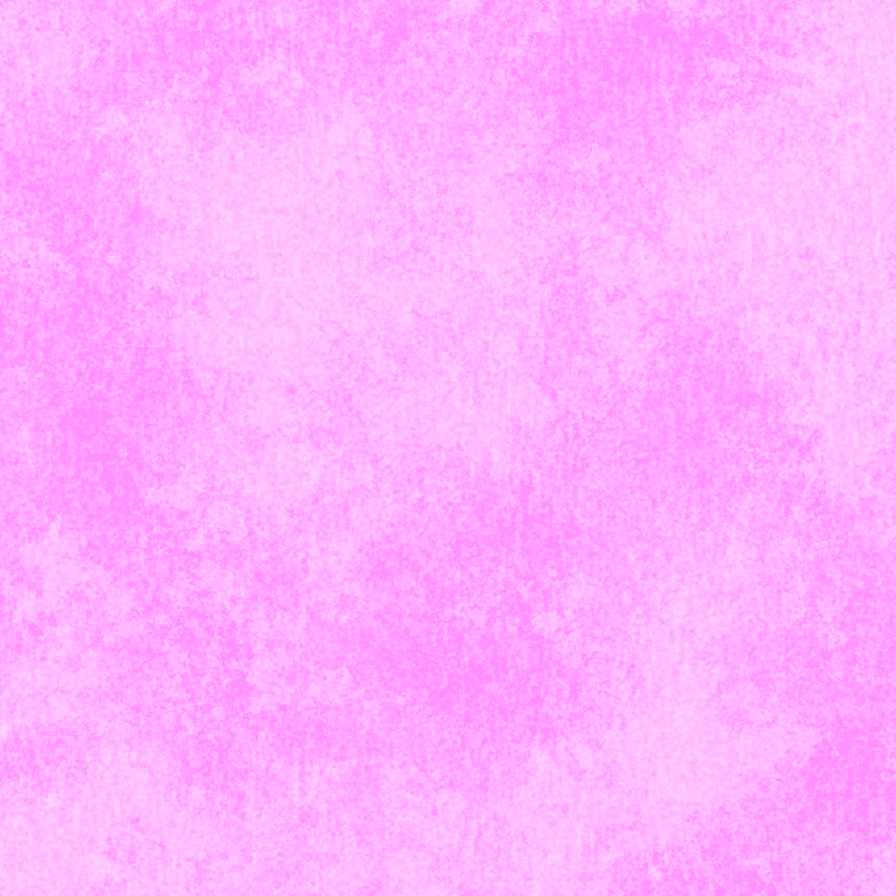
This texture is drawn by a three.js fragment shader. Its source:

```glsl
// Weathered pink plaster: broad soft clouds, small crumbly pale patches with
// crisp edges, dark flecks, fine upright fibres and a few thin pale scratches.
// Everything is layered value noise summed into one tone, the green channel.
varying vec2 vUv;

const float BASE_TONE = 0.679;
const float PALE_TONE = 0.778;
const float MIN_TONE = 0.555;
const float MAX_TONE = 0.825;

const float CLOUD_SCALE = 4.5;
const float CLOUD_DEPTH = 0.24;
const float PATCH_SCALE = 13.0;
const float PATCH_ROUGHNESS = 0.85;
const float PATCH_CLOUD_BIAS = 0.55;
const float PATCH_COVER = 0.62;
const float FLECK_SCALE = 115.0;
const float FLECK_DEPTH = 0.06;
const float GRAIN_SCALE = 215.0;
const float GRAIN_DEPTH = 0.19;
const float PATCH_GRAIN = 0.7;
const vec2 FIBRE_SCALE = vec2(210.0, 45.0);
const float FIBRE_DEPTH = 0.075;
const float SCRATCH_DEPTH = 0.04;

const int MAX_OCTAVES = 6;
const mat2 OCTAVE_TURN = mat2(0.8, 0.6, -0.6, 0.8);

float hash(vec2 p) {
  vec3 q = fract(vec3(p.xyx) * 0.1031);
  q += dot(q, q.yzx + 33.33);
  return fract((q.x + q.y) * q.z);
}

// Smooth value noise, centred on zero
float noise(vec2 p) {
  vec2 cell = floor(p);
  vec2 f = fract(p);
  f = f * f * (3.0 - 2.0 * f);
  float low = mix(hash(cell), hash(cell + vec2(1.0, 0.0)), f.x);
  float high = mix(hash(cell + vec2(0.0, 1.0)), hash(cell + 1.0), f.x);
  return mix(low, high, f.y) - 0.5;
}

// Normalised sum of turned octaves; gain sets the roughness
float fbm(vec2 p, int octaves, float gain) {
  float sum = 0.0;
  float total = 0.0;
  float weight = 1.0;
  for (int i = 0; i < MAX_OCTAVES; i++) {
    if (i >= octaves) break;
    sum += weight * noise(p);
    total += weight;
    weight *= gain;
    p = OCTAVE_TURN * p * 2.0 + vec2(7.3, 3.1);
  }
  return sum / total;
}

// Upright threads, bent a little and fading in and out
float fibres(vec2 uv) {
  float bend = 0.012 * noise(uv * 11.0 + 23.0);
  float strength = 1.0 + 1.2 * noise(uv * 7.0 + 91.0);
  return strength * noise((uv + vec2(bend, 0.0)) * FIBRE_SCALE + 71.0);
}

// Thin bent lines, kept to a few small areas
float scratches(vec2 uv) {
  vec2 bend = vec2(noise(uv * 14.0 + 31.0), noise(uv * 14.0 + 57.0));
  float field = noise(uv * vec2(20.0, 48.0) + 2.5 * bend);
  float line = 1.0 - smoothstep(0.015, 0.07, abs(field));
  float area = smoothstep(0.2, 0.34, noise(uv * 7.0 + 83.0));
  return line * area;
}

void main() {
  vec2 uv = vUv;

  // Broad clouds
  float cloud = fbm(uv * CLOUD_SCALE + 11.7, 4, 0.5);
  float tone = BASE_TONE + CLOUD_DEPTH * cloud;

  // Dark flecks, denser in some regions
  float crowding = 0.25 * noise(uv * 8.0 + 43.0);
  float fleck = fbm(uv * FLECK_SCALE + 5.0, 3, 0.8);
  tone -= FLECK_DEPTH * smoothstep(0.04, 0.17, fleck + crowding);

  // Pale crumbly patches gather where the clouds are light
  float crumble = fbm(uv * PATCH_SCALE + 19.0, 6, PATCH_ROUGHNESS);
  float pale = smoothstep(0.0, 0.09, crumble + PATCH_CLOUD_BIAS * cloud);
  tone = mix(tone, PALE_TONE, PATCH_COVER * pale);

  // Grain and fibres, calmer inside the patches
  float surface = GRAIN_DEPTH * fbm(uv * GRAIN_SCALE + 3.0, 2, 0.8);
  surface += FIBRE_DEPTH * fibres(uv);
  tone += surface * mix(1.0, PATCH_GRAIN, pale);

  // Scratches
  tone += SCRATCH_DEPTH * scratches(uv);

  gl_FragColor = vec4(1.0, clamp(tone, MIN_TONE, MAX_TONE), 1.0, 1.0);
}
```
